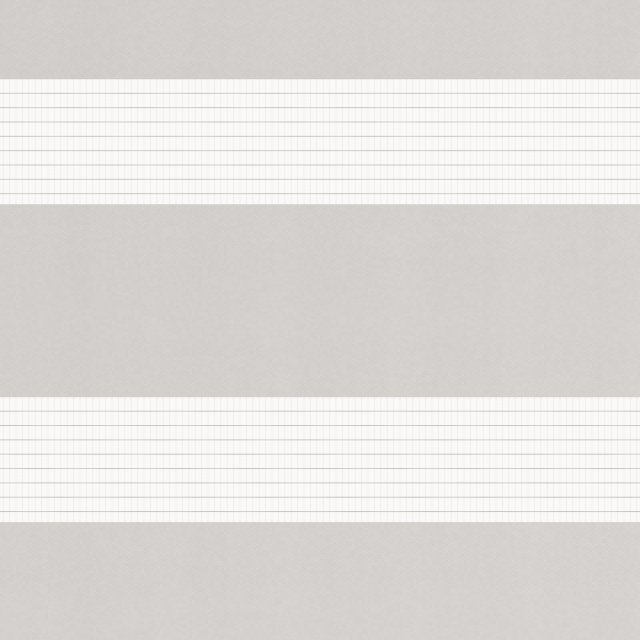
Reproduce this texture procedurally as a WebGL 2 fragment shader.

```glsl
#version 300 es
precision highp float;
// Day-and-night blind fabric: woven grey bands alternating with sheer white ruled bands.

uniform vec2 u_resolution;
out vec4 outColor;

// Layout, in canvas heights
const float BAND_PERIOD = 0.4967;
const float SHEER_BOTTOM = 0.1836;
const float SHEER_HEIGHT = 0.1963;
const float RULE_STEP = 0.0224;
const float RULE_WIDTH = 0.0015;
const float WARP_STEP = 0.0100;
const float WARP_WIDTH = 0.0014;
const float HEM_WIDTH = 0.0016;
const vec2 WEAVE_CELL = vec2(0.0050, 0.0042);

// Strengths
const float WEAVE_DEPTH = 0.011;
const float GRAIN_DEPTH = 0.012;
const float STREAK_DEPTH = 0.004;
const float WARP_OPACITY = 0.75;
const float HEM_OPACITY = 0.45;

// Colours
const vec3 CLOTH = vec3(0.830, 0.814, 0.800);
const vec3 SHEER = vec3(0.979, 0.975, 0.973);
const vec3 WARP = vec3(0.900, 0.893, 0.890);
const vec3 RULE = vec3(0.780, 0.762, 0.742);

const float TAU = 6.2831853;

float hash(vec2 p) {
    p = fract(p * vec2(0.1031, 0.1137));
    p += dot(p, p.yx + 33.33);
    return fract((p.x + p.y) * p.x * 97.31);
}

// Pixel coverage of a line, from the distance to its centre
float line(float dist, float width, float pixel) {
    float edge = (0.5 * (width + pixel) - abs(dist)) / pixel;
    return clamp(edge, 0.0, min(1.0, width / pixel));
}

// Signed distance to the nearest multiple of a step
float repeatDistance(float x, float stepSize) {
    return (fract(x / stepSize + 0.5) - 0.5) * stepSize;
}

// Soft vertical and horizontal thread streaks
float streaks(vec2 p) {
    float sum = 0.0;
    float frequency = 5.0;
    for (int i = 0; i < 4; i++) {
        float weight = 1.0 / float(i + 1);
        sum += weight * sin(TAU * frequency * p.x + 1.7 * float(i) + sin(3.0 * p.y));
        sum += 0.5 * weight * sin(TAU * frequency * 1.3 * p.y + 2.3 * float(i));
        frequency *= 2.17;
    }
    return sum * 0.5;
}

vec3 clothColor(vec2 p) {
    // Staggered oval stitches
    vec2 grid = p / WEAVE_CELL;
    float column = floor(grid.x);
    grid.y += 0.5 * mod(column, 2.0);
    vec2 local = fract(grid) - 0.5;
    float stitch = cos(TAU * local.y) * (0.55 + 0.45 * cos(TAU * local.x));
    float grain = hash(floor(grid) + 7.0) - 0.5;

    // Slight lightening towards the lower right
    float glow = 0.010 * (p.x - p.y);
    float shade = WEAVE_DEPTH * stitch + GRAIN_DEPTH * grain;
    return CLOTH + shade + STREAK_DEPTH * streaks(p) + glow;
}

vec3 sheerColor(vec2 p, float fromTop, float pixel) {
    // Faint warp threads, broken into short dashes of uneven strength
    float thread = floor(p.x / WARP_STEP);
    float dash = 0.8 + 0.2 * sin(TAU * p.y / (0.25 * RULE_STEP) + thread);
    float strength = 0.75 + 0.25 * hash(vec2(thread, floor(fromTop / RULE_STEP)));
    float warpDist = repeatDistance(p.x - 0.5 * WARP_STEP, WARP_STEP);
    float warp = line(warpDist, WARP_WIDTH, pixel) * dash * strength;
    vec3 color = mix(SHEER, WARP, warp * WARP_OPACITY);

    // Ruled weft threads, none at the hem
    float rule = line(repeatDistance(fromTop, RULE_STEP), RULE_WIDTH, pixel);
    rule *= step(0.5 * RULE_STEP, fromTop);
    float wear = 0.90 + 0.10 * sin(TAU * 9.0 * p.x + 40.0 * p.y);
    return mix(color, RULE, rule * wear);
}

void main() {
    float pixel = 1.0 / u_resolution.y;
    vec2 p = gl_FragCoord.xy * pixel;

    // Position inside the band period, measured from the sheer band's middle
    float middle = SHEER_BOTTOM + 0.5 * SHEER_HEIGHT;
    float fromMiddle = repeatDistance(p.y - middle, BAND_PERIOD);
    float fromTop = 0.5 * SHEER_HEIGHT - fromMiddle;
    float edgeDist = abs(fromMiddle) - 0.5 * SHEER_HEIGHT;

    float sheer = clamp(0.5 - edgeDist / pixel, 0.0, 1.0);
    vec3 color = mix(clothColor(p), sheerColor(p, fromTop, pixel), sheer);

    // Darker hem thread where the bands meet
    color = mix(color, RULE, line(edgeDist, HEM_WIDTH, pixel) * HEM_OPACITY);
    outColor = vec4(color, 1.0);
}
```
